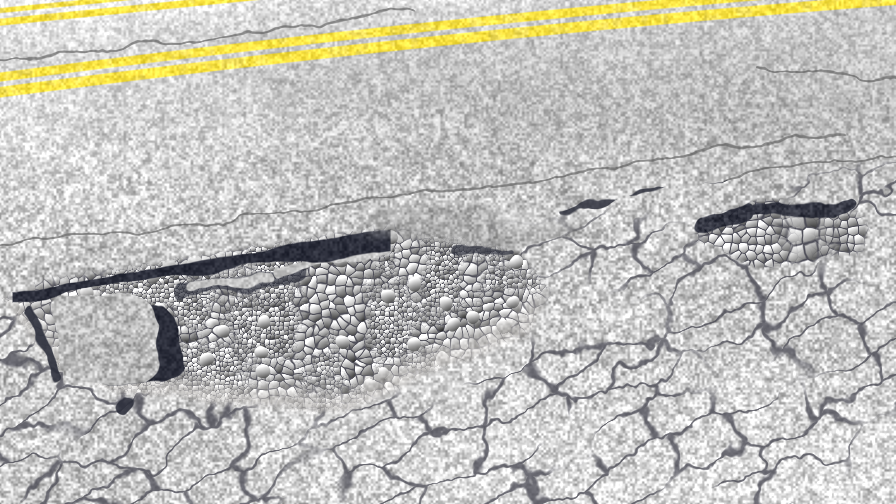
Reproduce this texture procedurally as a Shadertoy shader.

```glsl
float hash(vec2 p) {
  vec3 q = fract(p.xyx * 0.1031);
  q += dot(q, q.yzx + 33.33);
  return fract((q.x + q.y) * q.z);
}

float noise(vec2 p) {
  vec2 i = floor(p), f = fract(p);
  f = f * f * (3.0 - 2.0 * f);
  return mix(mix(hash(i), hash(i + vec2(1, 0)), f.x),
    mix(hash(i + vec2(0, 1)), hash(i + 1.0), f.x), f.y);
}

float fbm(vec2 p) {
  float sum = 0.0, amp = 0.5;
  for (int i = 0; i < 4; i++, amp *= 0.5) {
    sum += amp * noise(p);
    p = p * 2.03 + 17.0;
  }
  return sum;
}

// Offset from the nearest cell centre, gap to the next cell, cell id
vec4 cells(vec2 p) {
  vec2 nearest = vec2(0);
  float d1 = 9.0, d2 = 9.0, id = 0.0;
  for (int k = 0; k < 9; k++) {
    vec2 c = floor(p) + vec2(k % 3 - 1, k / 3 - 1);
    vec2 r = p - c - 0.1 - 0.8 * vec2(hash(c), hash(c + 57.0));
    float d = length(r);
    if (d < d1) { d2 = d1; d1 = d; nearest = r; id = hash(c + 113.0); }
    else d2 = min(d2, d);
  }
  return vec4(nearest, d2 - d1, id);
}

float segment(vec2 p, float ax, float ay, float bx, float by) {
  vec2 pa = p - vec2(ax, ay), ba = vec2(bx - ax, by - ay);
  return length(pa - ba * clamp(dot(pa, ba) / dot(ba, ba), 0.0, 1.0));
}

float polygon(vec2 p, vec2 v[12]) {
  float d = 9.0, side = 1.0;
  for (int i = 0, j = 11; i < 12; j = i, i++) {
    vec2 a = v[i], b = v[j];
    d = min(d, segment(p, a.x, a.y, b.x, b.y));
    if ((a.y > p.y) != (b.y > p.y) &&
      p.x < (b.x - a.x) * (p.y - a.y) / (b.y - a.y) + a.x) side = -side;
  }
  return d * side;
}

float ellipse(vec2 p, vec2 r) { return (length(p / r) - 1.0) * min(r.x, r.y); }

float roundBox(vec2 p, vec2 b) { return length(max(abs(p) - b + 0.04, 0.0)) - 0.04; }

// Antialiased coverage of a signed distance
float fill(float d) { return smoothstep(1.0, -1.0, d * iResolution.y); }

vec3 gravel(vec2 p) {
  vec4 c = cells(p);
  float light = 0.52 + 0.42 * c.w + dot(c.xy, vec2(-0.2, 0.45));
  return mix(vec3(0.3, 0.3, 0.34), vec3(light), smoothstep(0.0, 0.22, c.z));
}

void mainImage(out vec4 fragColor, in vec2 fragCoord) {
  vec2 p = fragCoord / iResolution.y;
  vec2 warp = vec2(fbm(p * 14.0), fbm(p * 14.0 + 40.0)) - 0.47;
  vec2 w = p + 0.035 * warp;
  vec3 shadow = vec3(0.17, 0.18, 0.23);

  // Sunlit asphalt
  float grain = noise(p * 210.0) + 0.6 * noise(p * 105.0 + 9.0) - 0.8;
  float tone = 0.75 + 0.09 * fbm(p * vec2(4, 8));
  tone += 0.07 * smoothstep(0.38, 0.05, p.y) * smoothstep(0.3, 1.0, p.x);
  tone += 0.06 * smoothstep(0.8, 0.0, p.x) * smoothstep(0.45, 0.6, p.y);
  tone += 0.09 * smoothstep(0.88, 1.0, p.y - 0.05 * p.x);
  tone -= 0.05 * smoothstep(0.2, 0.0, abs(p.y - 0.78)) * smoothstep(0.3, 0.9, p.x);
  vec3 col = vec3(tone + grain * mix(0.38, 0.24, smoothstep(0.5, 0.9, p.y)));

  // Painted lane lines
  float y = p.y - 0.13 * p.x + 0.015 * p.x * p.x, far = p.y - 0.1 * p.x;
  float paint = min(abs(y - 0.817) - 0.0105, abs(y - 0.847) - 0.009);
  paint = min(paint, min(abs(far - 0.956) - 0.007, abs(far - 0.979) - 0.005));
  col = mix(col, vec3(0.99, 0.9, 0.27) + 0.2 * grain,
    fill(paint) * (0.82 + 0.18 * smoothstep(0.25, 0.5, fbm(p * 50.0))));

  // Broken network of cracks
  vec2 along = mat2(0.9, -0.43, 0.43, 0.9) * (p + 0.08 * warp);
  float gap = cells(along * vec2(6.5, 15)).z;
  float broken = smoothstep(0.02, -0.06, p.y - 0.43 - 0.15 * p.x);
  broken *= smoothstep(0.3, 0.6, noise(p * 8.0) + 0.18 * smoothstep(0.7, 0.1, p.x));
  col = mix(col, vec3(0.3, 0.3, 0.34), 0.8 * broken * smoothstep(0.11, 0.02, gap));

  // Long cracks
  float line = segment(w, 0.0, 0.514, 0.44, 0.56);
  line = min(line, segment(w, 0.44, 0.56, 1.02, 0.642));
  line = min(line, segment(w, 1.02, 0.642, 1.67, 0.74));
  line = min(line, segment(w, 1.5, 0.864, 1.8, 0.842));
  line = min(line, segment(w, 0.0, 0.875, 0.82, 0.978));
  line = min(line, segment(w, 1.43, 0.648, 1.8, 0.7));
  col = mix(col, vec3(0.36), 0.65 * smoothstep(0.0035, 0.0008, line));
  float ridge = segment(w, 1.11, 0.588, 1.435, 0.648) - 0.014 * noise(p * 30.0);
  col = mix(col, shadow, 0.85 * fill(ridge + 0.004));

  // Main pothole, rubble and dust
  float hole = polygon(p + 0.02 * warp, vec2[12](
    vec2(0.01, 0.41), vec2(0.09, 0.44), vec2(0.37, 0.486), vec2(0.775, 0.55),
    vec2(1.02, 0.51), vec2(1.09, 0.42), vec2(1.05, 0.335), vec2(0.9, 0.28),
    vec2(0.69, 0.185), vec2(0.5, 0.19), vec2(0.23, 0.225), vec2(0.09, 0.28)));
  vec3 rubble = mix(gravel(w * 58.0), gravel(p * 110.0), smoothstep(0.45, 0.6, fbm(p * 9.0)));
  vec4 rock = cells(p * 24.0 + 0.5 * warp);
  rubble = mix(rubble, vec3(0.72 + 1.2 * rock.y - 0.4 * rock.x),
    step(0.76, rock.w) * smoothstep(0.36, 0.3, length(rock.xy)));
  float dust = smoothstep(-0.07, 0.0, hole) * smoothstep(0.46, 0.36, p.y);
  rubble = mix(rubble, vec3(0.83, 0.82, 0.81) + 0.3 * grain, 0.75 * dust);
  col = mix(col, rubble, smoothstep(0.012, -0.012, hole));

  // Loose slab and the shadow it casts
  vec2 s = w - vec2(0.21, 0.33);
  s.x += 0.15 * s.y;
  col = mix(col, shadow + 0.1 * grain, fill(roundBox(s - vec2(0.052, -0.012), vec2(0.1, 0.078))));
  col = mix(col, vec3(0.73) + 0.3 * grain, fill(roundBox(s, vec2(0.1, 0.09))));
  float pit = min(segment(w, 0.06, 0.38, 0.11, 0.25) - 0.009, length(w - vec2(0.25, 0.2)) - 0.017);
  col = mix(col, shadow, 0.9 * fill(pit));

  // Overhanging rim with pale ledges beneath
  float ledge = min(segment(w, 0.38, 0.433, 0.54, 0.451), segment(w, 0.556, 0.463, 0.764, 0.502));
  col = mix(col, shadow, 0.7 * fill(segment(w, 0.36, 0.426, 0.6, 0.455) - 0.014));
  col = mix(col, vec3(0.77) + 0.2 * grain, fill(ledge - 0.009));
  float depth = 0.006 + 0.012 * noise(p * 12.0) + 0.006 * smoothstep(0.4, 0.65, p.x);
  float below = 0.414 + 0.172 * p.x + 0.015 * warp.y - p.y;
  float under = max(abs(below - depth) - depth, abs(p.x - 0.4) - 0.375);
  col = mix(col, shadow + 0.12 * grain, fill(under));

  // Worn patch beside the rim
  float worn = ellipse(w - vec2(0.95, 0.55), vec2(0.2, 0.042));
  float pale = smoothstep(0.1, 0.02, length((p - vec2(1.05, 0.583)) * vec2(0.8, 1.6)));
  col = mix(col, vec3(0.66 + 0.16 * pale) + 0.25 * grain, 0.85 * smoothstep(0.012, -0.012, worn));
  col = mix(col, shadow, 0.7 * fill(segment(w, 0.9, 0.505, 1.01, 0.5) - 0.012 * noise(p * 40.0)));

  // Smaller pothole
  float small = ellipse(w - vec2(1.55, 0.535), vec2(0.165, 0.062));
  vec3 chips = mix(gravel(p * 60.0), gravel(w * 29.0), smoothstep(0.08, 0.0, abs(p.x - 1.6)));
  col = mix(col, chips, smoothstep(0.006, -0.006, small));
  float dark = min(segment(w, 1.395, 0.55, 1.48, 0.575) - 0.017, segment(w, 1.48, 0.575, 1.68, 0.59) - 0.011);
  col = mix(col, shadow + 0.15 * grain, 0.93 * fill(dark));

  fragColor = vec4(clamp(col, 0.0, 1.0), 1.0);
}
```
